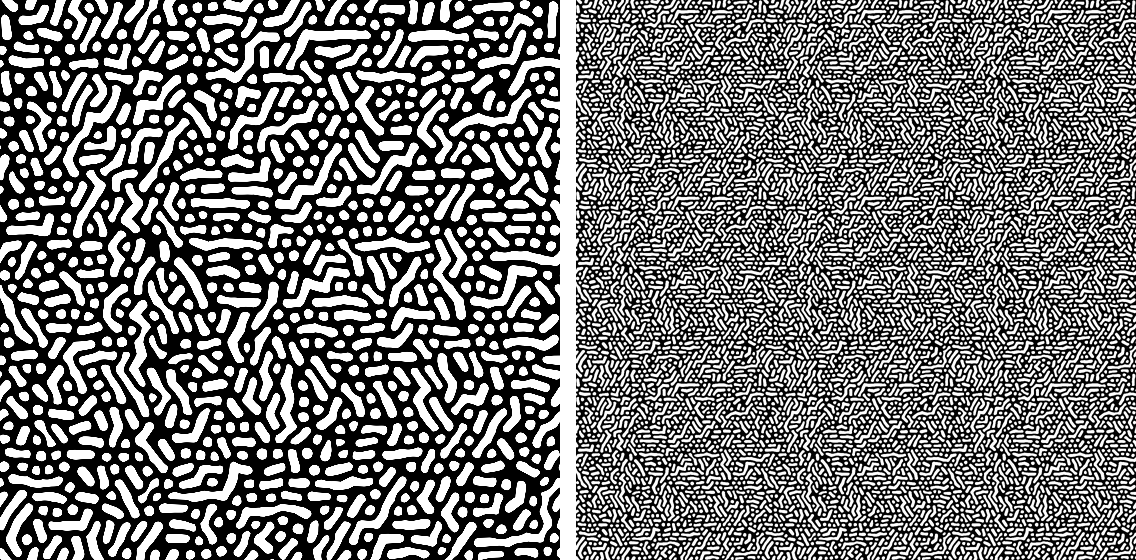
Left: one tile. Right: repeated 3 by 3.
Give the GLSL for this pattern, as a three.js fragment shader.

```glsl
// Reaction-diffusion style grains: white dots and short worms on black.
// Scattered sites on a wrapped staggered lattice are chained into worms; each
// worm is a rounded stroke, trimmed to leave an even gap to its nearest rival.
#define LATTICE vec2(36.0, 40.0)  // sites across and up, both even
#define BLOCK 4.0                 // sites per patch of like direction
#define JITTER 0.7                // scatter of the sites, in lattice steps
#define SPACING 0.0285            // distance below which sites repel
#define REPEL 0.36                // strength of that repulsion
#define LINK_CHANCE 0.60          // share of sites that try to join a neighbour
#define RADIUS 0.0090             // largest half width of a worm
#define DOT_BONUS 0.0013          // extra radius of unlinked dots
#define GAP 0.0090                // black gap between strokes
#define ROUNDING 0.003            // softening of trimmed corners
#define EDGE 0.0004               // half width of the smoothed edge

varying vec2 vUv;

float hash(vec2 p) {
  return fract(sin(dot(p, vec2(127.1, 311.7))) * 43758.5453);
}

vec2 wrap(vec2 cell, vec2 period) {
  return floor(mod(cell + 0.5, period));
}

// Value noise over lattice cells that repeats with the canvas.
float patchNoise(vec2 cell) {
  vec2 p = cell / BLOCK, i = floor(p), f = p - i;
  vec2 n = LATTICE / BLOCK;
  f = f * f * (3.0 - 2.0 * f);
  float a = hash(wrap(i, n) + 61.3);
  float b = hash(wrap(i + vec2(1.0, 0.0), n) + 61.3);
  float c = hash(wrap(i + vec2(0.0, 1.0), n) + 61.3);
  float d = hash(wrap(i + 1.0, n) + 61.3);
  return mix(mix(a, b, f.x), mix(c, d, f.x), f.y);
}

vec2 scatteredSite(vec2 cell) {
  vec2 w = wrap(cell, LATTICE);
  vec2 shift = vec2(hash(w), hash(w + 17.7)) - 0.5;
  vec2 base = cell + vec2(0.25 + 0.5 * mod(w.y, 2.0), 0.5);
  return (base + JITTER * shift) / LATTICE;
}

// Sites pushed apart from their neighbours for an even spread.
vec2 site(vec2 cell) {
  vec2 p = scatteredSite(cell), push = vec2(0.0);
  for (int k = 0; k < 9; k++) {
    if (k == 4) continue;
    float row = floor((float(k) + 0.5) / 3.0);
    vec2 away = p - scatteredSite(cell + vec2(float(k) - 3.0 * row, row) - 1.0);
    float d = max(length(away), 0.0001);
    push += away / d * max(0.0, SPACING - d);
  }
  return p + REPEL * push;
}

// Wanted link: 0 right, 1 up-right, 2 up-left, -1 none; evened by a checker.
float wantedAxis(vec2 cell) {
  vec2 w = wrap(cell, LATTICE);
  float chance = LINK_CHANCE + 0.2 * (2.0 * mod(w.x + w.y, 2.0) - 1.0);
  if (hash(w + 43.1) > chance) return -1.0;
  return floor(3.0 * fract(1.7 * patchNoise(w) + 0.5 * hash(w + 29.9)));
}

bool wants(vec2 cell, float axis) {
  return abs(wantedAxis(cell) - axis) < 0.5;
}

// Sites below left and below right, as steps from a cell.
vec2 belowLeft(vec2 cell) { return vec2(mod(cell.y, 2.0) - 1.0, -1.0); }
vec2 belowRight(vec2 cell) { return vec2(mod(cell.y, 2.0), -1.0); }

// Granted link step: no two links share a target and no worm folds back.
vec2 linkStep(vec2 cell) {
  float axis = wantedAxis(cell), odd = mod(cell.y, 2.0);
  if (axis < -0.5) return vec2(0.0);
  vec2 next = axis < 0.5 ? vec2(1.0, 0.0) : vec2(axis < 1.5 ? odd : odd - 1.0, 1.0);
  vec2 goal = cell + next;
  bool taken = axis > 0.5 && wants(goal - vec2(1.0, 0.0), 0.0);
  taken = taken || (axis > 1.5 && wants(goal + belowLeft(goal), 1.0));
  bool folds = abs(axis - 1.0) > 0.5 && wants(goal, 2.0 - axis);
  return taken || folds ? vec2(0.0) : next;
}

bool isJoined(vec2 cell) {
  return wants(cell - vec2(1.0, 0.0), 0.0) || wants(cell + belowLeft(cell), 1.0)
      || wants(cell + belowRight(cell), 2.0);
}

// Last cell of a chain, which names the whole worm.
vec2 chainEnd(vec2 cell) {
  for (int i = 0; i < 10; i++) {
    vec2 next = linkStep(cell);
    if (dot(next, next) < 0.5) break;
    cell += next;
  }
  return cell;
}

float segmentDistance(vec2 p, vec2 a, vec2 b) {
  vec2 pa = p - a, ba = b - a;
  return length(pa - ba * clamp(dot(pa, ba) / max(dot(ba, ba), 1e-8), 0.0, 1.0));
}

float smoothMin(float a, float b, float k) {
  float h = max(k - abs(a - b), 0.0) / k;
  return min(a, b) - 0.25 * h * h * k;
}

void main() {
  float nearest = 1.0, rival = 1.0;
  vec2 owner = vec2(-99.0);
  // Distances to the nearest worm and to the nearest different worm.
  for (int y = -2; y <= 2; y++) for (int x = -2; x <= 2; x++) {
    vec2 cell = floor(vUv * LATTICE) + vec2(float(x), float(y));
    vec2 next = linkStep(cell), a = site(cell), b = a, name = cell;
    bool linked = dot(next, next) > 0.5;
    if (linked) { b = site(cell + next); name = chainEnd(cell + next); }
    float d = segmentDistance(vUv, a, b);
    if (!linked && !isJoined(cell)) d -= DOT_BONUS;
    if (distance(name, owner) < 0.5) nearest = min(nearest, d);
    else if (d < nearest) { rival = nearest; nearest = d; owner = name; }
    else rival = min(rival, d);
  }
  // Stroke width, limited by the gap to the rival.
  float inside = smoothMin(RADIUS - nearest, 0.5 * (rival - nearest - GAP), ROUNDING);
  gl_FragColor = vec4(vec3(smoothstep(-EDGE, EDGE, inside)), 1.0);
}
```
